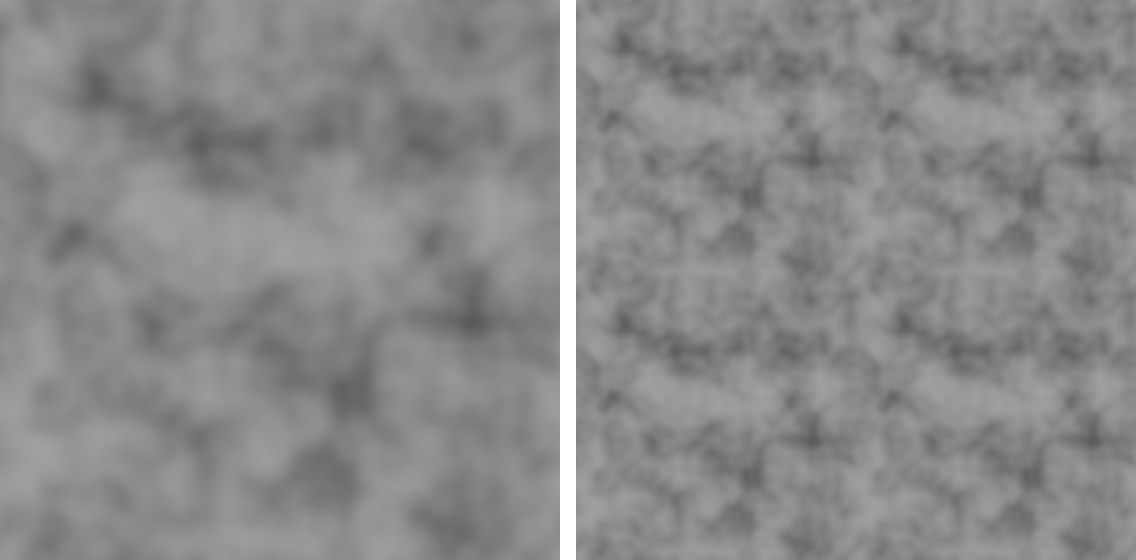
Left: one tile. Right: repeated 2 by 2.
Write a three.js fragment shader that draws this texture.

```glsl
// Soft grey clouds: a few octaves of wrapping gradient noise, bent by a
// gentle periodic warp, then skewed so the dark patches run deeper than the
// light ones. Every octave repeats a whole number of times, so it tiles.

#define BASE_CELLS 5.0     // noise cells across the tile in the first octave
#define OCTAVES 3
#define GAIN 0.58          // strength of each octave against the one before
#define WARP_CELLS 4.0     // noise cells across the tile in the warp
#define WARP_AMOUNT 0.022  // bend, in tile widths
#define MEAN_GREY 0.533
#define CONTRAST 0.19
#define DARK_SKEW 0.45     // how much further darks reach than lights
#define NOISE_VARIANCE 0.06

varying vec2 vUv;

const float TAU = 6.2831853;

float hash(vec2 cell, float seed) {
  vec3 p = fract(vec3(cell.xyx + seed * 17.0) * vec3(0.1031, 0.1030, 0.0973));
  p += dot(p, p.yzx + 33.33);
  return fract((p.x + p.y) * p.z);
}

// Unit gradient at a lattice point, wrapped to the period
vec2 gradient(vec2 cell, float period, float seed) {
  float angle = TAU * hash(mod(cell, period), seed);
  return vec2(cos(angle), sin(angle));
}

// Gradient noise that repeats every period cells
float periodicNoise(vec2 p, float period, float seed) {
  vec2 cell = floor(p);
  vec2 f = p - cell;
  vec2 fade = f * f * f * (f * (f * 6.0 - 15.0) + 10.0);
  vec2 right = vec2(1.0, 0.0);
  vec2 up = vec2(0.0, 1.0);
  float a = dot(gradient(cell, period, seed), f);
  float b = dot(gradient(cell + right, period, seed), f - right);
  float c = dot(gradient(cell + up, period, seed), f - up);
  float d = dot(gradient(cell + 1.0, period, seed), f - 1.0);
  return mix(mix(a, b, fade.x), mix(c, d, fade.x), fade.y);
}

// Sum of octaves, each shifted so that their lattices do not line up
float clouds(vec2 uv) {
  float sum = 0.0;
  float amplitude = 1.0;
  float cells = BASE_CELLS;
  for (int i = 0; i < OCTAVES; i++) {
    float seed = float(i) + 1.0;
    vec2 shift = seed * vec2(0.37, 0.61);
    sum += amplitude * periodicNoise(uv * cells + shift, cells, seed);
    amplitude *= GAIN;
    cells *= 2.0;
  }
  return sum;
}

void main() {
  // Periodic bend of the domain
  vec2 warpPoint = vUv * WARP_CELLS;
  vec2 bend = vec2(periodicNoise(warpPoint, WARP_CELLS, 7.0),
                   periodicNoise(warpPoint + 0.5, WARP_CELLS, 8.0));
  float n = clouds(vUv + WARP_AMOUNT * bend);

  // Skew towards the darks, keeping the mean
  n -= DARK_SKEW * (n * n - NOISE_VARIANCE);
  float grey = MEAN_GREY + CONTRAST * n;
  gl_FragColor = vec4(vec3(grey), 1.0);
}
```
